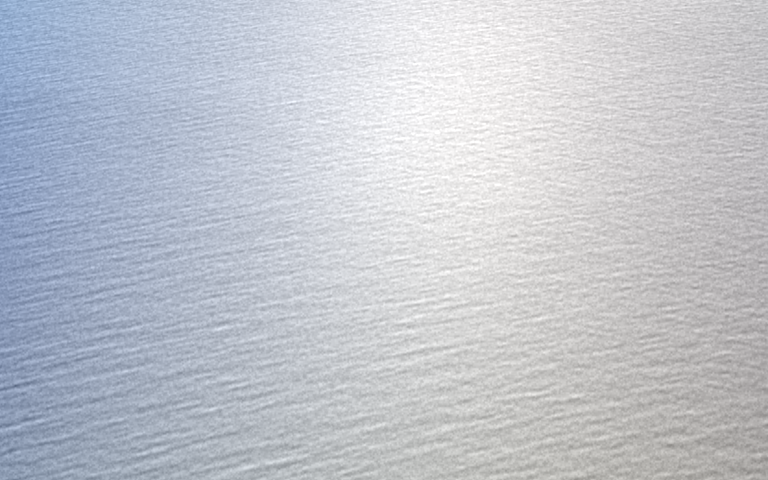
Write a WebGL 2 fragment shader that draws this texture.

```glsl
#version 300 es
precision highp float;
// Sunlit open water seen from above: a blue-to-silver sheen with a soft glare.
// The sheen is a quadratic colour surface; the ripples are long tilted streaks
// of noise in a perspective plane, shaded as relief, with chop and grain on top.

uniform vec2 u_resolution;
out vec4 outColor;

// Sheen colours: left, middle and right at three heights
const vec3 TOP_L = vec3(0.58, 0.685, 0.82);
const vec3 TOP_M = vec3(0.79, 0.80, 0.835);
const vec3 TOP_R = vec3(0.78, 0.78, 0.79);
const vec3 MID_L = vec3(0.54, 0.61, 0.74);
const vec3 MID_M = vec3(0.765, 0.775, 0.80);
const vec3 MID_R = vec3(0.71, 0.70, 0.71);
const vec3 LOW_L = vec3(0.53, 0.59, 0.68);
const vec3 LOW_M = vec3(0.72, 0.73, 0.73);
const vec3 LOW_R = vec3(0.65, 0.64, 0.63);

// Sun glare
const vec3 GLARE_COLOR = vec3(0.150, 0.142, 0.120);
const vec2 GLARE_CENTER = vec2(0.57, 0.75);
const vec2 GLARE_SIZE = vec2(0.21, 0.52);

// Water surface
const float HORIZON = 2.6;
const float VIEW_CENTER = 0.8;
const vec2 RIPPLE_FREQ = vec2(25.0, 590.0);
const vec2 CROSS_FREQ = vec2(52.0, 600.0);
const vec2 CHOP_FREQ = vec2(210.0, 830.0);
const vec2 SWELL_FREQ = vec2(4.0, 50.0);
const float RIPPLE_TILT = 0.076;
const float RIPPLE_BEND = 0.03;
const float CROSS_TILT = -0.10;
const float RIPPLE_GAIN = 0.115;
const float CROSS_GAIN = 0.085;
const float CHOP_GAIN = 0.090;
const float SWELL_GAIN = 0.04;
const float GRAIN_FREQ = 260.0;
const float GRAIN_GAIN = 0.095;

float hash(vec2 p) {
    return fract(sin(dot(p, vec2(127.1, 311.7))) * 43758.55);
}

// One row of noise, shifted at random so that cells form no columns
float rowNoise(float x, float row) {
    x += 9.0 * hash(vec2(row, 3.7));
    float cell = floor(x);
    float f = x - cell;
    f = f * f * (3.0 - 2.0 * f);
    return mix(hash(vec2(cell, row)), hash(vec2(cell + 1.0, row)), f);
}

float noise(vec2 p) {
    float row = floor(p.y);
    float f = p.y - row;
    f = f * f * (3.0 - 2.0 * f);
    return mix(rowNoise(p.x, row), rowNoise(p.x, row + 1.0), f);
}

// Smooth curve through three colours at t = 0, 0.5 and 1
vec3 curve(vec3 a, vec3 b, vec3 c, float t) {
    float u = 1.0 - t;
    return a * u * (1.0 - 2.0 * t) + b * 4.0 * t * u + c * t * (2.0 * t - 1.0);
}

vec3 sheen(vec2 uv) {
    vec3 low = curve(LOW_L, LOW_M, LOW_R, uv.x);
    vec3 mid = curve(MID_L, MID_M, MID_R, uv.x);
    vec3 top = curve(TOP_L, TOP_M, TOP_R, uv.x);
    vec2 g = (uv - GLARE_CENTER) / GLARE_SIZE;
    return curve(low, mid, top, uv.y) + GLARE_COLOR * exp(-dot(g, g));
}

// Lit side minus shaded side of a noise surface
float relief(vec2 q) {
    return noise(q + vec2(0.0, 0.35)) - noise(q - vec2(0.0, 0.35));
}

// Shear the plane so that crests run uphill by slope, flattening by bend
vec2 tilted(vec2 w, float slope, float bend) {
    return vec2(w.x, w.y - slope * w.x + bend * w.x * w.x);
}

void main() {
    vec2 uv = gl_FragCoord.xy / u_resolution;
    vec2 p = gl_FragCoord.xy / u_resolution.y;

    // Project onto the water plane
    vec2 water = vec2(p.x - VIEW_CENTER, 1.0) / (HORIZON - p.y);

    // Long crests in two sizes with slightly different tilts
    vec2 q = tilted(water, RIPPLE_TILT, RIPPLE_BEND) * RIPPLE_FREQ;
    vec2 r = tilted(water, RIPPLE_TILT * 1.3, RIPPLE_BEND) * RIPPLE_FREQ;
    float ripple = relief(q) + 0.7 * relief(r * vec2(2.0, 1.3) + 31.0);

    // Falling crests, stronger to the far right
    float cross = relief(tilted(water, CROSS_TILT, 0.0) * CROSS_FREQ + 83.0);
    float crossing = smoothstep(0.3, 1.5, uv.x + uv.y);

    // Short chop and fine grain
    float chop = relief(tilted(water, RIPPLE_TILT, 0.0) * CHOP_FREQ + 57.0);
    float grain = noise(p * GRAIN_FREQ) - 0.5;

    // Faint wide bands, stronger towards the distance
    float swell = noise(tilted(water, -0.02, 0.0) * SWELL_FREQ + 9.0) - 0.5;
    swell *= smoothstep(0.3, 1.0, uv.y);

    // Waves flatten with distance
    float waves = RIPPLE_GAIN * ripple * (1.0 - 0.4 * crossing)
                + CROSS_GAIN * cross * crossing + CHOP_GAIN * chop;
    float light = mix(1.0, 0.65, uv.y) * waves + GRAIN_GAIN * grain + SWELL_GAIN * swell;

    outColor = vec4(clamp(sheen(uv) + light, 0.0, 1.0), 1.0);
}
```
